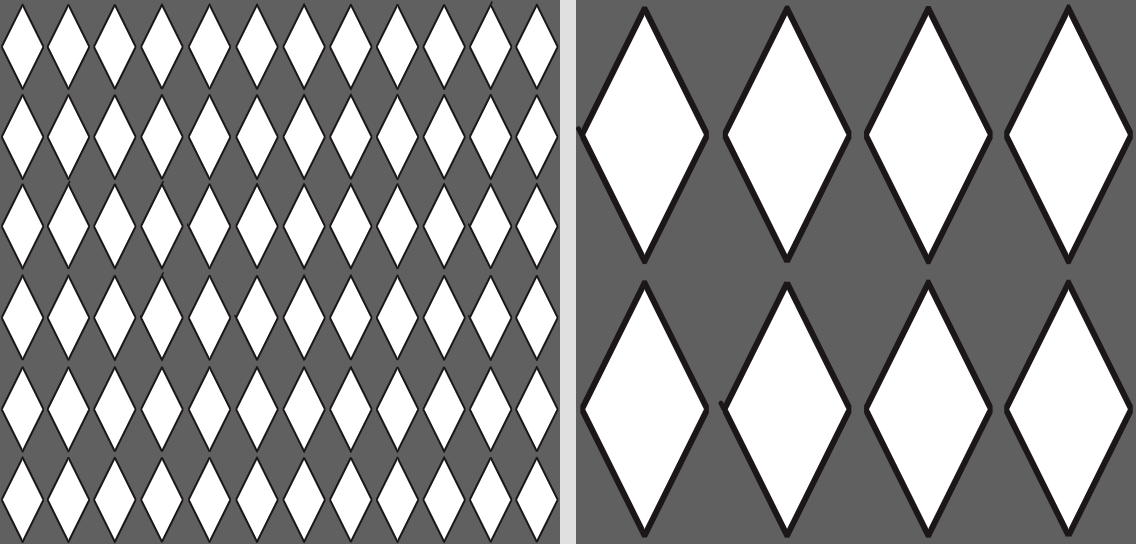
Left: the whole. Right: its middle third, enlarged.
A WebGL 2 fragment shader for this pattern:

```glsl
#version 300 es
precision highp float;

uniform vec2 u_resolution;
out vec4 outColor;

const float TAU = 6.2831853;

// One unit is the width of a column
const vec2 REPEATS = vec2(12.0, 6.0);
const vec2 CANVAS = vec2(12.0, 11.656);
const vec2 HALF_DIAMOND = vec2(0.472, 0.950);
const float LINE_WIDTH = 0.043;

const vec3 GREY = vec3(0.378);
const vec3 INK = vec3(0.105, 0.085, 0.092);
const vec3 WHITE = vec3(1.0);

float hash(vec2 cell, float seed) {
    return fract(sin(dot(cell, vec2(12.99, 78.23)) + seed * 37.7) * 4375.85);
}

float rhombus(vec2 p, vec2 halfSize) {
    return (dot(abs(p), 1.0 / halfSize) - 1.0) / length(1.0 / halfSize);
}

float segment(vec2 p, vec2 a, vec2 b) {
    vec2 ab = b - a;
    float t = clamp(dot(p - a, ab) / dot(ab, ab), 0.0, 1.0);
    return length(p - a - ab * t);
}

float coverage(float dist, float pixel) {
    return clamp(0.5 - dist / pixel, 0.0, 1.0);
}

// Uneven spacing of columns and rows, from whole waves across the canvas
vec2 drift(vec2 cell) {
    vec2 a = TAU * cell / REPEATS;
    float x = 0.0286 * cos(a.x + 2.17) + 0.0084 * cos(2.0 * a.x + 1.17) - 0.0027;
    float y = 0.0163 * cos(a.y - 2.86) + 0.0100 * cos(2.0 * a.y + 0.19) - 0.0172;
    return vec2(x, y);
}

// Diamond whose tips are trimmed by a different amount in each cell
float trimmedDiamond(vec2 p, vec2 cell, vec2 halfSize) {
    float trim = mix(0.908, 0.932, hash(cell, p.y > 0.0 ? 1.0 : 2.0));
    float tips = max(abs(p.x) - 0.459, abs(p.y) - trim);
    return max(rhombus(p, halfSize), tips);
}

// Rare stray line ends at the top or left tip
float burr(vec2 p, vec2 cell, vec2 halfSize, float width) {
    vec2 top = vec2(0.0, halfSize.y - width);
    vec2 left = vec2(width * 0.5 - halfSize.x, 0.0);
    float d = 1.0;
    if (hash(cell, 3.0) > 0.94) d = min(d, segment(p, top, top + vec2(0.025, 0.050)));
    if (hash(cell, 4.0) > 0.94) d = min(d, segment(p, left, left + vec2(-0.022, 0.044)));
    return d - width * 0.4;
}

void main() {
    vec2 uv = gl_FragCoord.xy / u_resolution;
    float pixel = CANVAS.x / u_resolution.x;

    // Cell number and position measured from the diamond centre
    vec2 grid = uv * REPEATS;
    vec2 cell = floor(grid);
    vec2 p = (fract(grid) - 0.5) * CANVAS / REPEATS - drift(cell);

    float outer = trimmedDiamond(p, cell, HALF_DIAMOND);
    outer = min(outer, burr(p, cell, HALF_DIAMOND, LINE_WIDTH));
    float inner = rhombus(p, HALF_DIAMOND) + LINE_WIDTH;

    // Ground, outline, fill
    vec3 color = mix(GREY, INK, coverage(outer, pixel));
    color = mix(color, WHITE, coverage(inner, pixel));
    outColor = vec4(color, 1.0);
}
```
